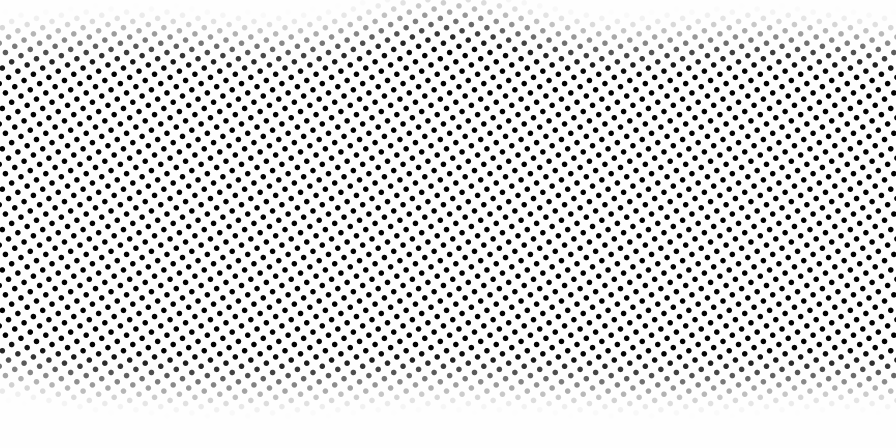
Reproduce this pattern procedurally as a WebGL 1 fragment shader.

```glsl
precision highp float;
// Halftone band: a tilted square grid of black dots on white.
// Each dot takes one opacity from its cell centre, so the band fades out
// dot by dot towards a softly uneven top and bottom.

uniform vec2 u_resolution;

const float CELLS_PER_HEIGHT = 40.0;

mat2 rotation(float angle) {
  float c = cos(angle), s = sin(angle);
  return mat2(c, s, -s, c);
}

// Opacity of the band at a point measured in canvas heights from the centre.
float bandOpacity(vec2 p) {
  // The top edge swells in the middle; the bottom edge sags slightly.
  float topLift = 0.045 * exp(-pow(p.x / 0.22, 2.0)) + 0.008 * cos(9.0 * p.x);
  float bottomLift = 0.025 * smoothstep(-0.8, -1.0, p.x) + 0.006 * cos(7.0 * p.x);
  float top = 1.0 - smoothstep(0.325, 0.485, p.y - topLift);
  float bottom = smoothstep(-0.43, -0.275, p.y - bottomLift);
  return top * bottom;
}

void main() {
  vec2 p = (gl_FragCoord.xy - 0.5 * u_resolution) / u_resolution.y;

  // Tilted grid, with a dot in the middle of each cell
  mat2 tilt = rotation(0.588);
  vec2 anchor = vec2(-0.031, -0.061);
  vec2 grid = (p - anchor) * tilt * CELLS_PER_HEIGHT;
  vec2 cell = floor(grid + 0.5);
  vec2 dotCentre = tilt * cell / CELLS_PER_HEIGHT + anchor;

  // Round dot with an edge one pixel wide
  float pixel = CELLS_PER_HEIGHT / u_resolution.y;
  float distanceToDot = length(grid - cell) - 0.246;
  float coverage = clamp(0.5 - distanceToDot / pixel, 0.0, 1.0);

  vec3 paper = vec3(0.995);
  vec3 ink = vec3(0.01);
  gl_FragColor = vec4(mix(paper, ink, coverage * bandOpacity(dotCentre)), 1.0);
}
```
